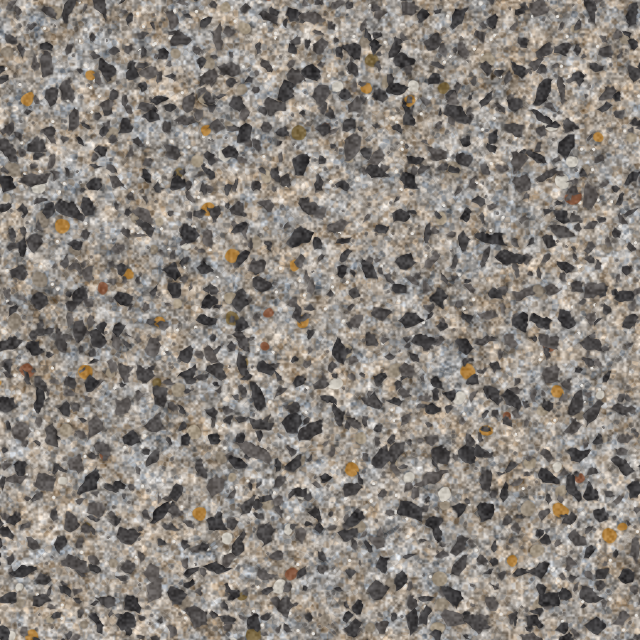
Write a three.js fragment shader that draws this texture.

```glsl
// Exposed aggregate concrete: angular dark chips and a few round pebbles in sandy cement.
// Chips are convex polygons scattered on jittered grids; the cement is layered
// value noise over small Voronoi sand grains with pale glints and dark pits.
varying vec2 vUv;

const float TAU = 6.2831853;
const float EDGE = 0.0013;
const vec3 CEMENT = vec3(0.632, 0.604, 0.572);
const vec3 CHIP_DARK = vec3(0.225, 0.220, 0.225);
const vec3 CHIP_PALE = vec3(0.375, 0.355, 0.345);
const vec3 GLINT = vec3(0.90, 0.89, 0.87);

float hash(vec2 p) {
  vec3 q = fract(vec3(p.xyx) * 0.1031);
  q += dot(q, q.yzx + 33.33);
  return fract((q.x + q.y) * q.z);
}

vec2 hash2(vec2 p) {
  return vec2(hash(p), hash(p + 57.3));
}

// Smooth value noise, centred on zero
float noise(vec2 p) {
  vec2 i = floor(p), f = fract(p);
  f = f * f * (3.0 - 2.0 * f);
  float low = mix(hash(i), hash(i + vec2(1.0, 0.0)), f.x);
  float high = mix(hash(i + vec2(0.0, 1.0)), hash(i + 1.0), f.x);
  return mix(low, high, f.y) - 0.5;
}

mat2 rotation(float a) {
  return mat2(cos(a), sin(a), -sin(a), cos(a));
}

// Irregular six-sided chip, blended towards a circle by roundness
float chipDistance(vec2 p, float radius, float roundness, vec2 id) {
  float d = -1.0;
  for (int k = 0; k < 6; k++) {
    vec2 r = hash2(id + float(k) * 7.1);
    float a = (float(k) + 0.75 * (r.x - 0.5)) * TAU / 6.0;
    d = max(d, dot(p, vec2(cos(a), sin(a))) - radius * mix(0.58, 1.12, r.y));
  }
  return mix(d, length(p) - radius * 0.85, roundness);
}

// Scattered stones: x = signed distance, y = random id, z = slope of light across it
vec3 stones(vec2 uv, float cells, float share, float roundness, float seed) {
  vec2 g = uv * cells, base = floor(g);
  vec3 nearest = vec3(1.0, 0.0, 0.0);
  for (int y = -1; y <= 1; y++) {
    for (int x = -1; x <= 1; x++) {
      vec2 cell = base + vec2(x, y);
      vec2 id = cell + seed;
      if (hash(id + 3.7) > share) continue;
      vec2 p = g - cell - 0.5 - 0.74 * (hash2(id) - 0.5);
      float radius = mix(0.19, 0.38, hash(id + 11.9));
      float stretch = 1.0 + 0.55 * (1.0 - roundness) * pow(hash(id + 23.1), 1.4);
      vec2 q = rotation(TAU * hash(id + 31.7)) * p * vec2(1.0);
      q *= vec2(1.0 / stretch, stretch);
      float d = chipDistance(q, radius, roundness, id) / cells;
      if (d < nearest.x) nearest = vec3(d, hash(id + 41.3), q.y / radius);
    }
  }
  return nearest;
}

// Sand grains: x = distance to centre, y = gap to next grain, z = random id
vec3 sandGrains(vec2 p) {
  vec2 base = floor(p);
  vec3 grain = vec3(2.0, 2.0, 0.0);
  for (int y = -1; y <= 1; y++) {
    for (int x = -1; x <= 1; x++) {
      vec2 cell = base + vec2(x, y);
      float d = length(p - cell - hash2(cell + 5.0));
      if (d < grain.x) grain = vec3(d, grain.x, hash(cell + 71.0));
      else grain.y = min(grain.y, d);
    }
  }
  return vec3(grain.x, grain.y - grain.x, grain.z);
}

vec3 cement(vec2 uv, float fine) {
  vec3 grain = sandGrains(uv * 115.0);
  float body = smoothstep(0.0, 0.3, grain.y);
  float tone = 0.30 * fine + 0.24 * noise(uv * 125.0) + 0.17 * noise(uv * 48.0)
             + 0.08 * noise(uv * 9.0) + 0.17 * body * (grain.z - 0.5);
  float warmth = 0.10 * noise(uv * 36.0) + 0.11 * body * (fract(grain.z * 17.0) - 0.5);
  vec3 color = CEMENT + tone + warmth * vec3(0.6, 0.0, -0.7);
  float spot = 1.0 - smoothstep(0.15, 0.42, grain.x);
  color = mix(color, GLINT, spot * step(0.975, grain.z));
  return mix(color, CHIP_PALE, 0.75 * spot * step(grain.z, 0.04));
}

vec3 pebbleColor(float id) {
  vec3 color = mix(vec3(0.53, 0.49, 0.44), vec3(0.66, 0.61, 0.53), fract(id * 13.0));
  color = mix(color, vec3(0.79, 0.77, 0.73), step(0.55, id));
  color = mix(color, vec3(0.47, 0.40, 0.26), step(0.70, id));
  color = mix(color, vec3(0.68, 0.50, 0.25), step(0.80, id));
  return mix(color, vec3(0.52, 0.35, 0.26), step(0.92, id));
}

// Lay one set of stones over the ground, with a faint contact shade
vec3 layStones(vec3 ground, vec3 stone, vec3 color, float fine) {
  color += 0.035 * clamp(stone.z, -1.0, 1.0) + 0.15 * fine;
  ground *= 1.0 - 0.12 * (1.0 - smoothstep(0.0, 0.004, stone.x));
  return mix(color, ground, smoothstep(-EDGE, EDGE, stone.x));
}

void main() {
  float fine = noise(vUv * 260.0);
  vec2 rough = vec2(noise(vUv * 85.0), noise(vUv * 85.0 + 40.0)) * 0.006 + fine * 0.002;
  vec3 pebbles = stones(vUv + 0.4 * rough, 27.0, 0.20, 0.75, 200.0);
  vec3 small = stones(vUv + rough, 43.0, 0.43, 0.0, 400.0);
  vec3 large = stones(vUv + rough, 23.0, 0.74, 0.0, 600.0);

  vec3 color = cement(vUv, fine);
  color = layStones(color, pebbles, pebbleColor(pebbles.y), fine);
  float mottle = 0.10 * noise(vUv * 110.0);
  color = layStones(color, small, mix(CHIP_DARK, CHIP_PALE, small.y) + 0.02 + mottle, fine);
  color = layStones(color, large, mix(CHIP_DARK, CHIP_PALE, large.y * large.y) + mottle, fine);
  gl_FragColor = vec4(color, 1.0);
}
```
